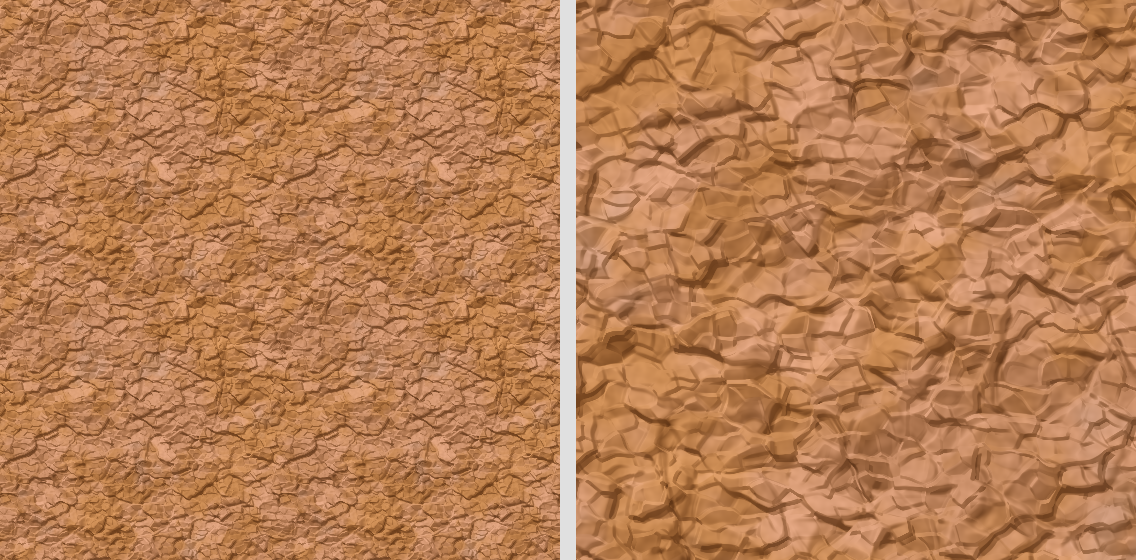
Left, the full canvas; right, a detail of the centre.
This texture is drawn by a Shadertoy shader. Its source:

```glsl
// Weathered ochre and pink rock face: angular chips, short ledges and cracks, light from above.
#define REPEATS 2.0          // repeats across and down
#define EDGE_SHARPNESS 38.0  // crispness of the chip edges
#define STEP_HEIGHT 0.85     // height of the few raised chips
#define TILT 1.05            // slope of the chip faces
#define WARP 0.017           // irregularity of the chip outlines
#define CRACK_DEPTH 0.008
#define RELIEF 0.25          // strength of the shading
#define SHADOW 0.27          // strength of the cast shadows
#define SHADOW_REACH 0.010
#define SLOPE_STEP 0.004     // distance used to measure slopes
#define HIGHLIGHT_LIMIT 1.32

const vec3 OCHRE = vec3(0.745, 0.502, 0.290);
const vec3 PINK  = vec3(0.765, 0.535, 0.385);
const vec3 MAUVE = vec3(0.735, 0.550, 0.440);
const vec3 LIGHT = vec3(-0.36, 0.70, 0.62);

// Three random values in 0..1 for a lattice point
vec3 hash3(vec2 id, float seed) {
    uvec3 v = uvec3(vec3(id, seed)) * 1664525u + 1013904223u;
    v.x += v.y * v.z; v.y += v.z * v.x; v.z += v.x * v.y;
    v ^= v >> 16u;
    v.x += v.y * v.z; v.y += v.z * v.x; v.z += v.x * v.y;
    return vec3(v >> 8u) / 16777216.0;
}

float cornerRamp(vec2 id, vec2 offset, vec2 period, float seed) {
    return dot(hash3(mod(id, period), seed).xy * 2.0 - 1.0, offset);
}

// Gradient noise that wraps after one unit of p
float noise(vec2 p, vec2 period, float seed) {
    p *= period;
    vec2 i = floor(p), f = p - i;
    vec2 u = f * f * f * (f * (f * 6.0 - 15.0) + 10.0);
    vec2 e = vec2(1, 0);
    float low = mix(cornerRamp(i, f, period, seed),
                    cornerRamp(i + e.xy, f - e.xy, period, seed), u.x);
    float high = mix(cornerRamp(i + e.yx, f - e.yx, period, seed),
                     cornerRamp(i + e.xx, f - e.xx, period, seed), u.x);
    return mix(low, high, u.y);
}

// Tilted chips, few of them raised: x = height, y = random tint
vec2 chips(vec2 p, vec2 count, float seed) {
    p *= count;
    vec2 cell = floor(p), f = p - cell, sum = vec2(0);
    float total = 0.0;
    for (int y = -1; y <= 1; y++)
    for (int x = -1; x <= 1; x++) {
        vec2 o = vec2(x, y), id = mod(cell + o, count);
        vec3 place = hash3(id, seed), face = hash3(id, seed + 50.0);
        vec2 r = f - o - place.xy;
        float weight = exp(EDGE_SHARPNESS * (0.5 - dot(r, r)));
        float height = place.z * place.z * place.z * STEP_HEIGHT
                     + dot(face.xy - 0.5, r) * TILT;
        sum += weight * vec2(height / count.y, face.z);
        total += weight;
    }
    return sum / max(total, 1e-25);
}

// Short, steep cracks, 0..1
float cracks(vec2 p) {
    float line = noise(vec2(p.x + p.y, p.y), vec2(6, 3), 11.0)
               + noise(p, vec2(9, 4), 13.0);
    float mask = noise(p, vec2(7, 6), 12.0);
    return (1.0 - smoothstep(0.0, 0.06, abs(line))) * smoothstep(0.08, 0.3, mask);
}

// Whole surface: x = height, y = tint, z = crack
vec3 rock(vec2 p) {
    vec2 coarse = vec2(noise(p, vec2(9), 21.0), noise(p, vec2(9), 22.0));
    vec2 fine = vec2(noise(p, vec2(37), 23.0), noise(p, vec2(37), 24.0));
    p += WARP * (coarse + 0.45 * fine);
    vec2 slabs = chips(p, vec2(10, 14), 1.0);
    vec2 flakes = chips(p, vec2(18, 25), 2.0);
    vec2 crumbs = chips(p, vec2(37, 49), 3.0);
    float crack = cracks(p);
    float height = 0.5 * slabs.x + 0.8 * flakes.x + 0.7 * crumbs.x
                 + 0.002 * noise(p, vec2(67), 25.0) - CRACK_DEPTH * crack;
    float tint = 0.3 * slabs.y + 0.4 * flakes.y + 0.3 * crumbs.y - 0.5;
    return vec3(height, tint, crack);
}

void mainImage(out vec4 fragColor, in vec2 fragCoord) {
    vec2 p = fragCoord / iResolution.xy * REPEATS;
    vec3 here = rock(p);

    // Slope lighting and narrow shadows below ledges
    vec2 e = vec2(SLOPE_STEP, 0);
    vec2 slope = (vec2(rock(p + e.xy).x, rock(p + e.yx).x) - here.x) / SLOPE_STEP;
    vec3 light = normalize(LIGHT);
    float diffuse = max(dot(normalize(vec3(-slope, 1)), light), 0.0) / light.z;
    float ledge = rock(p + normalize(light.xy) * SHADOW_REACH).x - here.x;
    float shade = 1.0 + RELIEF * (min(diffuse, HIGHLIGHT_LIMIT) - 1.0);
    shade *= 1.0 - SHADOW * smoothstep(0.006, 0.017, ledge);
    shade *= 1.0 - 0.2 * here.z;
    shade *= 1.03 + 0.22 * here.y + 0.09 * noise(p, vec2(97), 31.0);

    // Mineral stains
    float stain = noise(p, vec2(3), 41.0) + 0.6 * noise(p, vec2(7), 42.0)
                + 0.5 * noise(p, vec2(19), 43.0) + 0.7 * here.y;
    vec3 base = mix(OCHRE, PINK, smoothstep(-0.4, 0.3, stain));
    float pale = noise(p, vec2(5), 44.0) + 0.4 * noise(p, vec2(23), 45.0);
    base = mix(base, MAUVE, 0.6 * smoothstep(0.22, 0.5, pale));

    // Shadows turn warmer, highlights paler
    fragColor = vec4(clamp(base * pow(vec3(shade), vec3(0.85, 1.1, 1.55)), 0.0, 1.0), 1);
}
```
